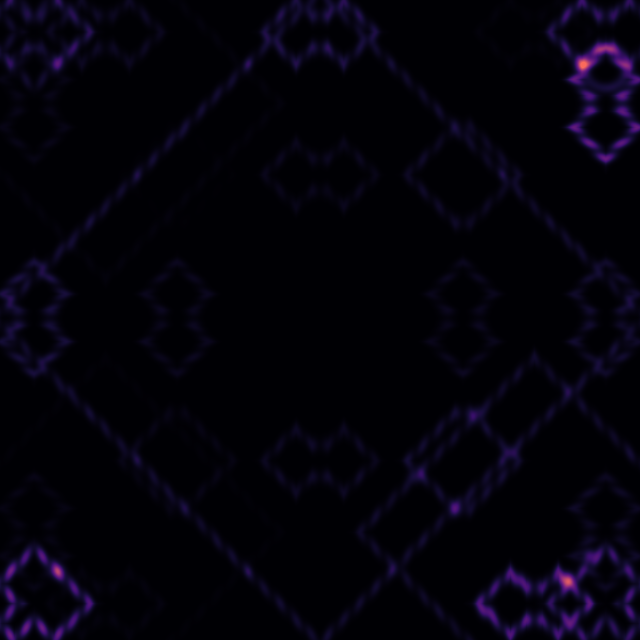
Reproduce this pattern procedurally as a WebGL 2 fragment shader.

```glsl
#version 300 es
precision highp float;
// Dim beaded diamonds and twin-lobed loops on a dark lattice, like a cellular growth.
// Outlines are L1 distance functions in mirrored quadrants; each quadrant has its
// own strength, and the summed energy goes through a black-violet-ember ramp.

uniform vec2 u_resolution;
out vec4 fragColor;

const float CELLS = 80.6;               // lattice cells across the canvas
const vec2 CENTRE = vec2(0.5, 0.5033);
const float PITCH = 18.0;               // cells between motifs
const float LINE_WIDTH = 0.95;
const float BEAD_DEPTH = 0.32;
const float SPOT_WIDTH = 0.85;
const float FRAME_RADIUS = 41.0;
const float GRAIN = 0.45;

// Strengths per quadrant: top left, top right, bottom left, bottom right
const vec4 FRAME = vec4(0.085, 0.070, 0.080, 0.080);
const vec4 BRACKET = vec4(0.016, 0.000, 0.010, 0.075);
const vec4 MID_DIAMOND = vec4(0.004, 0.065, 0.032, 0.085);
const vec4 CORNER = vec4(0.080, 0.000, 0.260, 0.200);
const vec4 WIDE_LOOP = vec4(0.060, 0.014, 0.020, 0.230);
const vec4 TALL_LOOP = vec4(0.035, 0.270, 0.030, 0.065);
const vec4 CORNER_LOOP = vec4(0.085, 0.170, 0.000, 0.000);
const vec4 EMBER = vec4(0.100, 0.360, 0.200, 0.000);
// Strengths per side: top, bottom, left, right
const vec4 INNER_SIDE = vec4(0.045, 0.060, 0.050, 0.050);
const vec4 OUTER_SIDE = vec4(0.130, 0.000, 0.110, 0.080);

float l1(vec2 v) { return abs(v.x) + abs(v.y); }

float hash(vec2 v) { return fract(sin(dot(v, vec2(127.1, 311.7))) * 43758.5); }

float gradientDot(vec2 cell, vec2 f, vec2 corner) {
    float a = 6.2832 * hash(cell + corner);
    return dot(vec2(cos(a), sin(a)), f - corner);
}

float gradientNoise(vec2 v) {
    vec2 c = floor(v), f = fract(v);
    vec2 s = f * f * f * (f * (f * 6.0 - 15.0) + 10.0);
    return mix(mix(gradientDot(c, f, vec2(0, 0)), gradientDot(c, f, vec2(1, 0)), s.x),
               mix(gradientDot(c, f, vec2(0, 1)), gradientDot(c, f, vec2(1, 1)), s.x), s.y);
}

float glow(float d, float width) { return exp(-d * d / (width * width)); }

// Soft outline, brightest where the local x is an odd number of cells
float beaded(float d, float x) {
    return glow(d, LINE_WIDTH) * (1.0 - BEAD_DEPTH * (1.0 + cos(3.14159 * x)));
}

// Two diamonds side by side, joined by a short flat neck
float loopLine(vec2 v) {
    return beaded(l1(vec2(max(abs(v.x), 1.0) - 3.0, v.y)) - 4.0, v.x);
}

float clippedDiamond(vec2 v) {
    return beaded(max(l1(v) - 7.0, abs(v.y) - 6.0), v.x);
}

// Diamond bitten by two smaller ones on its outer sides
float bittenDiamond(vec2 v) {
    float bite = 4.0 - min(l1(v - vec2(6, 0)), l1(v - vec2(0, 6)));
    return beaded(max(l1(v) - 7.0, bite), v.x);
}

float spot(vec2 p, vec2 at) { return glow(length(p - at), SPOT_WIDTH); }

vec3 ramp(float t) {
    vec3 c = mix(vec3(0.0, 0.0, 0.014), vec3(0.08, 0.05, 0.21), clamp(t / 0.1, 0.0, 1.0));
    c = mix(c, vec3(0.24, 0.06, 0.44), clamp((t - 0.1) / 0.1, 0.0, 1.0));
    c = mix(c, vec3(0.47, 0.13, 0.51), clamp((t - 0.2) / 0.15, 0.0, 1.0));
    return mix(c, vec3(0.98, 0.42, 0.36), clamp((t - 0.35) / 0.3, 0.0, 1.0));
}

void main() {
    vec2 p = (gl_FragCoord.xy / u_resolution - CENTRE) * CELLS;
    vec2 q = abs(p);
    vec2 side = step(0.0, p);
    vec4 quadrant = vec4((1.0 - side.x) * side.y, side.x * side.y,
                         (1.0 - side.x) * (1.0 - side.y), side.x * (1.0 - side.y));
    float across = q.x - q.y;

    // Large frame with brighter knots, and slanted brackets beyond it
    float knots = glow(abs(across) - 5.0, 1.0) + glow(abs(across) - 23.0, 1.0);
    float energy = dot(FRAME, quadrant) * beaded(l1(p) - FRAME_RADIUS, q.x) * (1.0 + 0.6 * knots);
    energy += dot(BRACKET, quadrant) * beaded(max(32.0 - l1(p), abs(across) - 22.0), q.x);

    // Loops along the axes, in two rings
    for (int ring = 1; ring <= 2; ring++) {
        float r = PITCH * float(ring);
        vec4 strength = ring == 1 ? INNER_SIDE : OUTER_SIDE;
        vec4 loops = vec4(loopLine(p - vec2(0, r)), loopLine(p + vec2(0, r)),
                          loopLine(p.yx + vec2(0, r)), loopLine(p.yx - vec2(0, r)));
        energy += dot(strength, loops);
    }

    // Diagonal diamonds and corner clusters
    vec2 corner = q - 2.0 * PITCH;
    energy += dot(MID_DIAMOND, quadrant) * clippedDiamond(vec2(q.x, q.y) - PITCH);
    energy += dot(CORNER, quadrant) * bittenDiamond(corner);
    energy += dot(WIDE_LOOP, quadrant) * loopLine(corner + vec2(9, 0));
    energy += dot(TALL_LOOP, quadrant) * loopLine(corner.yx + vec2(9, 0));
    energy += dot(CORNER_LOOP, quadrant) * loopLine(corner);
    energy += 0.1 * quadrant.y * glow(length(corner + vec2(0, 4.5)) - 2.6, 0.7);

    // Uneven growth, then embers where outlines meet
    energy *= 1.0 + GRAIN * gradientNoise(p * 0.37);
    energy += dot(EMBER, quadrant) * spot(q, vec2(33, 32));
    energy += quadrant.w * (0.36 * spot(q, vec2(31, 33)) + 0.18 * spot(q, vec2(34, 30))
            + 0.14 * spot(q, vec2(21, 37)) + 0.14 * spot(q, vec2(25, 33))
            + 0.11 * spot(q, vec2(17, 24)) + 0.09 * spot(q, vec2(24, 17))
            + 0.08 * spot(q, vec2(20, 12)) + 0.08 * spot(q, vec2(12, 20)));

    fragColor = vec4(ramp(energy), 1.0);
}
```
